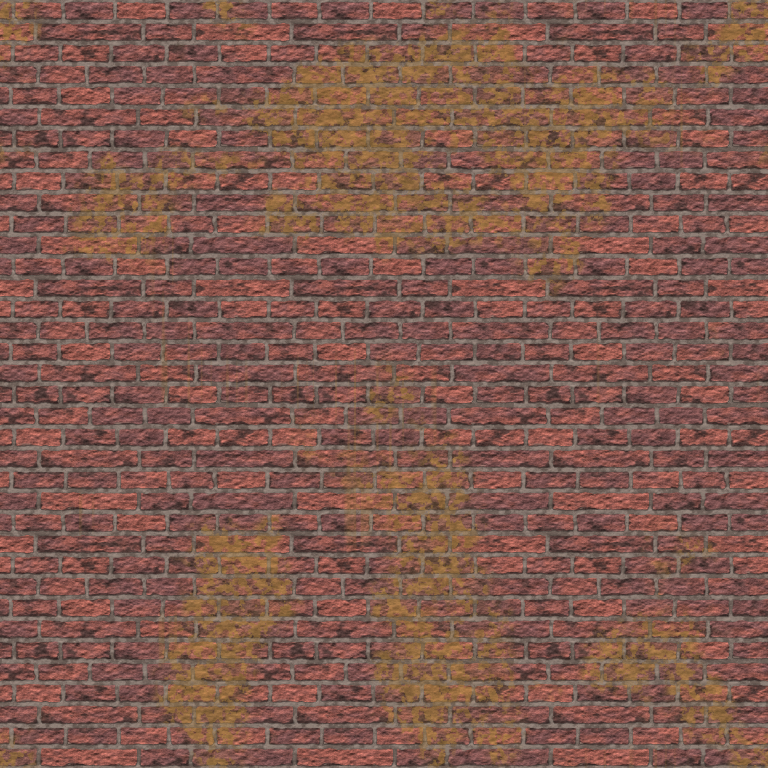
Write a WebGL 1 fragment shader that draws this texture.

```glsl
precision highp float;
// Weathered red brick wall with alternating header and stretcher courses, grey mortar and ochre lichen.

uniform vec2 u_resolution;

#define TILES 3.0          // repeats of the brick layout, across and down
#define COURSES 12.0       // courses per repeat (even)
#define HEADERS 5.0        // header widths per repeat
#define HALF_HEIGHT 0.385  // half brick height, in courses
#define JOINT 0.095        // half width of an upright joint, in courses
#define JITTER 0.17        // joint displacement, in headers
#define ROUGHNESS 0.14     // raggedness of brick edges, in courses
#define LICHEN 0.62        // lichen opacity
#define RELIEF 0.95        // surface relief strength

const vec3 BRICK_RED = vec3(0.60, 0.352, 0.31);
const vec3 BRICK_PLUM = vec3(0.455, 0.305, 0.30);
const vec3 SOOT = vec3(0.25, 0.19, 0.18);
const vec3 MORTAR_LIGHT = vec3(0.55, 0.49, 0.455);
const vec3 MORTAR_DARK = vec3(0.42, 0.365, 0.335);
const vec3 OCHRE = vec3(0.61, 0.46, 0.24);
const vec3 CHIP = vec3(0.68, 0.60, 0.54);

float hash(vec2 p) {
  vec3 q = fract(p.xyx * 0.1031);
  q += dot(q, q.yzx + 33.33);
  return fract((q.x + q.y) * q.z);
}

float wrap(float k, float n) { return floor(mod(k + 0.5, n)); }

float latticeValue(vec2 i, vec2 cells, float salt) {
  return hash(floor(mod(i + 0.5, cells)) + salt);
}

// Value noise that wraps over one unit of p
float noise(vec2 p, vec2 cells, float salt) {
  p *= cells;
  vec2 i = floor(p), f = fract(p);
  f = f * f * (3.0 - 2.0 * f);
  float a = latticeValue(i, cells, salt);
  float b = latticeValue(i + vec2(1.0, 0.0), cells, salt);
  float c = latticeValue(i + vec2(0.0, 1.0), cells, salt);
  float d = latticeValue(i + 1.0, cells, salt);
  return mix(mix(a, b, f.x), mix(c, d, f.x), f.y);
}

float fbm(vec2 p, vec2 cells, float salt) {
  float sum = 0.0, gain = 0.5;
  for (int i = 0; i < 4; i++) {
    sum += gain * noise(p, cells, salt);
    cells *= 2.0;
    gain *= 0.55;
    salt += 17.0;
  }
  return sum / 1.0095;
}

// Distance to the brick edge in courses (negative inside).
// id is (slot, course); local is the offset from the brick centre, y down.
float brickDistance(vec2 t, out vec2 id, out vec2 local) {
  vec2 warp = vec2(fbm(t, vec2(36.0), 3.0), fbm(t, vec2(28.0), 5.0)) - 0.5;
  float v = t.y * COURSES + warp.y * ROUGHNESS;
  float course = wrap(floor(v), COURSES);
  bool headerCourse = mod(course, 2.0) < 0.5;
  bool splitCourse = course < 8.0 && mod(course, 4.0) > 2.5;
  float unitWidth = COURSES / HEADERS;
  float x = t.x * HEADERS - (headerCourse ? 0.234 : 0.77) + warp.x * ROUGHNESS / unitWidth;

  // Nearest joints on both sides; stretchers skip slots 1 and 4
  float left = -1000.0, right = 1000.0, slotLeft = 0.0;
  for (int i = -3; i <= 3; i++) {
    float k = floor(x) + float(i);
    float slot = wrap(k, HEADERS);
    float at = k + (hash(vec2(slot, course) + 7.0) - 0.5) * JITTER;
    bool present = headerCourse || (slot == 1.0 ? splitCourse : slot != 4.0);
    if (present && at <= x) { left = at; slotLeft = slot; }
    if (present && at > x) right = min(right, at);
  }
  id = vec2(slotLeft, course);
  local = vec2((x - 0.5 * (left + right)) * unitWidth, fract(v) - 0.5);
  vec2 halfSize = vec2(0.5 * (right - left) * unitWidth - JOINT, HALF_HEIGHT);
  vec2 q = abs(local) - halfSize + 0.08;
  return length(max(q, 0.0)) + min(max(q.x, q.y), 0.0) - 0.08;
}

void main() {
  vec2 uv = gl_FragCoord.xy / u_resolution;
  vec2 t = vec2(uv.x, 1.0 - uv.y) * TILES;
  float pixel = TILES * COURSES / u_resolution.y;
  vec2 id, local;
  float d = brickDistance(t, id, local);
  float inside = 1.0 - smoothstep(-0.6 * pixel, 0.6 * pixel, d);
  float underside = smoothstep(-0.1, 0.35, local.y);

  // Fine surface grain and relief lit from above
  vec2 grainCells = vec2(40.0, 72.0);
  float grain = fbm(t, grainCells, 11.0);
  float relief = grain - fbm(t + vec2(0.003, 0.006), grainCells, 11.0);
  float blotch = fbm(t, vec2(18.0, 34.0), 23.0);

  // Fired clay: tone per brick, sooty patches and dark lower rims
  float tone = 0.2 + hash(id + 60.0) * 0.7 + (blotch - 0.5) * 1.1;
  vec3 brick = mix(BRICK_PLUM, BRICK_RED, smoothstep(0.1, 0.9, tone));
  float rim = smoothstep(-0.13, 0.0, d);
  float stain = fbm(t, vec2(18.0, 32.0), 37.0) + (hash(id + 90.0) - 0.5) * 0.12;
  float soot = smoothstep(0.58, 0.8, stain + rim * mix(0.08, 0.27, underside));
  brick = mix(brick, SOOT, soot * 0.85);
  brick *= 1.0 + relief * RELIEF + (grain - 0.5) * 0.5;
  float chip = smoothstep(0.9, 0.96, noise(t, vec2(26.0, 60.0), 71.0)) * rim;
  brick = mix(brick, CHIP, chip * 0.6);

  // Gritty mortar with a narrow shadow below the bricks
  float grit = fbm(t, vec2(48.0), 53.0);
  vec3 mortar = mix(MORTAR_DARK, MORTAR_LIGHT, smoothstep(0.3, 0.65, grit));
  float shadow = (1.0 - smoothstep(0.0, 0.07, d)) * mix(0.1, 0.35, underside);
  mortar *= (1.0 - shadow) * (1.0 + relief * 0.4);
  vec3 color = mix(mortar, brick, inside);

  // Lichen: faint tint, fine speckles and thin runs over the whole wall
  float patches = smoothstep(0.48, 0.78, fbm(uv, vec2(7.0), 101.0));
  float speckle = smoothstep(0.5, 0.66, fbm(uv, vec2(120.0), 131.0) + patches * 0.1);
  float runs = smoothstep(0.6, 0.95, noise(uv, vec2(240.0, 6.0), 151.0))
    * smoothstep(0.8, 0.95, noise(uv, vec2(9.0, 6.0), 167.0));
  float cover = patches * 0.25 + smoothstep(0.0, 0.45, patches) * speckle * LICHEN;
  cover = max(cover * mix(0.5, 1.0, inside), runs * 0.35);
  color = mix(color, OCHRE * (0.75 + 0.5 * grain), clamp(cover, 0.0, 0.75));

  gl_FragColor = vec4(color, 1.0);
}
```
